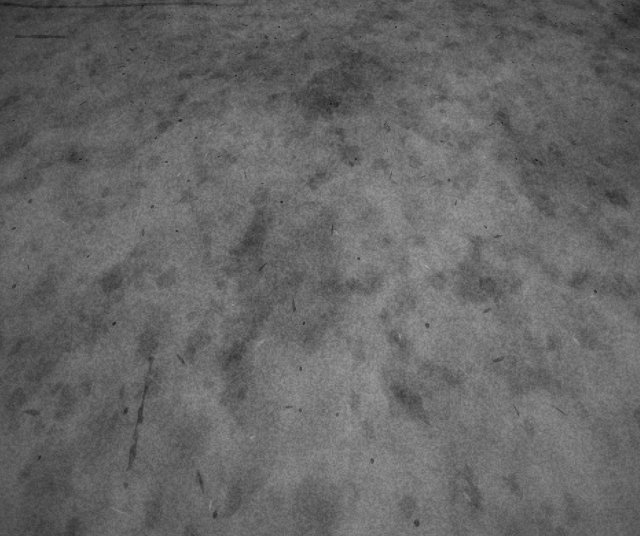
This texture is drawn by a WebGL 1 fragment shader. Its source:

```glsl
precision highp float;
// Worn grey concrete floor receding from the viewer: layered value noise for
// stains and grain on a perspective ground plane, with scattered spots, pits,
// scrapes and a few long scratches, all darkened toward the canvas corners.

uniform vec2 u_resolution;

const float BASE_TONE = 0.486;
const vec2 LIGHT_CENTER = vec2(0.55, 0.42);
const float VIGNETTE = 0.86;
const float HORIZON = 1.6;
const float MOTTLE = 0.20;
const float FINE_MOTTLE = 0.17;
const float STAIN = 0.075;
const float GRAIN = 0.105;
const float COARSE_GRAIN = 0.065;

float hash(vec2 p) {
  vec3 q = fract(vec3(p.xyx) * 0.1031);
  q += dot(q, q.yzx + 33.33);
  return fract((q.x + q.y) * q.z);
}

float noise(vec2 p) {
  vec2 i = floor(p), f = fract(p);
  f = f * f * (3.0 - 2.0 * f);
  return mix(mix(hash(i), hash(i + vec2(1.0, 0.0)), f.x),
             mix(hash(i + vec2(0.0, 1.0)), hash(i + vec2(1.0)), f.x), f.y);
}

float fbm(vec2 p) {
  float sum = 0.0, amp = 0.5;
  for (int i = 0; i < 5; i++) {
    sum += amp * noise(p);
    p = mat2(1.6, 1.2, -1.2, 1.6) * p + 17.3;
    amp *= 0.55;
  }
  return sum / 1.055;
}

// Scattered soft marks, one per chosen cell, stretched along a random direction.
float marks(vec2 p, float cells, float chance, float radius, float stretch) {
  p *= cells;
  vec2 id = floor(p);
  float pick = hash(id + 5.7);
  vec2 center = 0.35 + 0.3 * vec2(hash(id + 11.1), hash(id + 23.9));
  vec2 dir = normalize(vec2(hash(id + 37.3), hash(id + 51.7)) - 0.499);
  vec2 d = fract(p) - center;
  d = vec2(dot(d, dir) / stretch, dot(d, vec2(-dir.y, dir.x)));
  float size = radius * (0.5 + 0.5 * hash(id + 71.3));
  float rim = length(d) + size * 0.7 * (noise(p * 9.0) - 0.5);
  return step(pick, chance) * (1.0 - smoothstep(size * 0.45, size * 1.1, rim));
}

// Broad soft patch with a ragged outline.
float patchMask(vec2 p, vec2 center, vec2 size, float ragged) {
  float d = length((p - center) / size) + 1.6 * (ragged - 0.5);
  return 1.0 - smoothstep(0.35, 1.15, d);
}

float scratch(vec2 p, vec2 a, vec2 b, float width) {
  vec2 pa = p - a, ba = b - a;
  float t = clamp(dot(pa, ba) / dot(ba, ba), 0.0, 1.0);
  float d = length(pa - ba * t) + width * (noise(p * 60.0) - 0.5);
  return 1.0 - smoothstep(width * 0.3, width, d);
}

void main() {
  vec2 uv = gl_FragCoord.xy / u_resolution;
  vec2 p = gl_FragCoord.xy / u_resolution.y;

  // Ground plane: features shrink and flatten toward the top.
  float depth = 1.0 / (HORIZON - p.y);
  vec2 ground = vec2((p.x - 0.6) * depth, depth) + 4.0;

  // Stains, from broad clouds to small blotches.
  float ragged = fbm(ground * 11.0);
  float blotch = fbm(ground * 17.0 + 31.0);
  float tone = BASE_TONE + MOTTLE * (fbm(ground * 5.0) - 0.5);
  tone += FINE_MOTTLE * (fbm(ground * 24.0 + 9.0) - 0.5);
  tone -= STAIN * smoothstep(0.53, 0.72, blotch);
  tone -= 0.085 * patchMask(p, vec2(1.10, 0.70), vec2(0.20, 0.15), ragged);
  tone -= 0.065 * patchMask(p, vec2(0.56, 0.48), vec2(0.15, 0.17), ragged);
  tone -= 0.050 * patchMask(p, vec2(0.48, 0.87), vec2(0.32, 0.08), ragged);
  tone -= 0.060 * patchMask(p, vec2(0.24, 0.17), vec2(0.13, 0.10), blotch);
  tone += 0.060 * patchMask(p, vec2(0.90, 0.75), vec2(0.17, 0.13), ragged);

  // Round damp spots, dark pits, short scrapes and pale chips.
  tone -= 0.075 * marks(ground, 13.0, 0.33, 0.25, 1.3);
  tone -= 0.065 * marks(ground + 2.7, 23.0, 0.22, 0.24, 1.5);
  tone -= 0.200 * marks(ground + 6.1, 21.0, 0.13, 0.085, 1.2);
  tone -= 0.140 * marks(ground + 8.3, 17.0, 0.13, 0.05, 4.5);
  tone += 0.120 * marks(ground + 3.9, 19.0, 0.09, 0.055, 2.5);
  tone += 0.060 * marks(ground + 9.4, 9.0, 0.16, 0.022, 11.0);

  // Long scratches, faint pale drag lines and the crack along the far edge.
  float wear = smoothstep(0.2, 0.65, noise(p * 45.0));
  tone -= 0.16 * wear * scratch(p, vec2(0.283, 0.33), vec2(0.234, 0.09), 0.007);
  tone -= 0.07 * wear * scratch(p, vec2(0.23, 0.28), vec2(0.21, 0.20), 0.006);
  tone += 0.035 * wear * scratch(p, vec2(0.672, 0.60), vec2(0.645, 0.12), 0.006);
  tone -= 0.16 * scratch(p, vec2(0.03, 0.932), vec2(0.12, 0.931), 0.004);
  float crack = abs(p.y - 0.990 - 0.012 * (noise(vec2(p.x * 14.0, 3.0)) - 0.5));
  tone -= 0.13 * (1.0 - smoothstep(0.001, 0.004, crack)) * (1.0 - smoothstep(0.3, 0.55, p.x));
  tone -= 0.13 * patchMask(p, vec2(1.19, 0.97), vec2(0.05, 0.04), blotch);

  // Sandy grain on the surface, then falloff of the light.
  tone += GRAIN * (noise(p * 390.0) - 0.5);
  tone += COARSE_GRAIN * (noise(mat2(0.8, 0.6, -0.6, 0.8) * p * 190.0) - 0.5);
  vec2 away = (uv - LIGHT_CENTER) * vec2(1.0, 0.95);
  tone *= 1.0 - VIGNETTE * dot(away, away);
  gl_FragColor = vec4(vec3(clamp(tone, 0.0, 1.0)), 1.0);
}
```
